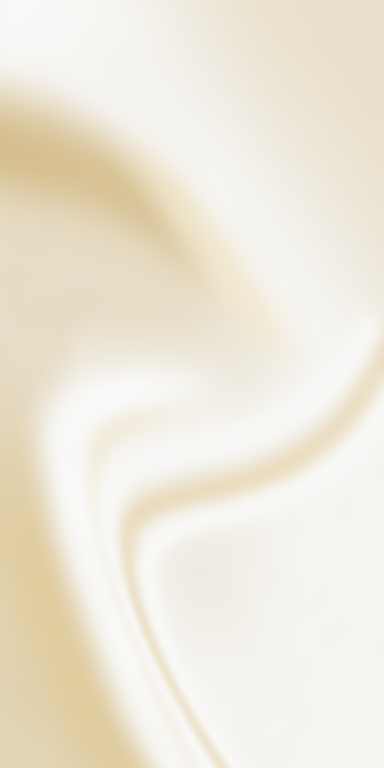
This background is drawn by a Shadertoy shader. Its source:

```glsl
// Folds of cream and gold silk in soft light.
// Parabolas bound the broad shaded areas; pairs of cubic curves carry the
// narrow folds, each shaded by a Gaussian of its distance to the curve.

float segmentDistance(vec2 p, vec2 a, vec2 b) {
    vec2 ab = b - a;
    return length(p - a - ab * clamp(dot(p - a, ab) / dot(ab, ab), 0.0, 1.0));
}

vec2 cubic(vec2 a, vec2 b, vec2 c, vec2 d, float t) {
    float s = 1.0 - t;
    return s * s * s * a + 3.0 * s * s * t * b + 3.0 * s * t * t * c + t * t * t * d;
}

// Distance to two cubic curves that meet at the bend
float foldDistance(vec2 p, vec2 a, vec2 b, vec2 c, vec2 bend, vec2 e, vec2 f, vec2 g) {
    const int STEPS = 20;
    float dist = 10.0;
    vec2 upper = a, lower = bend;
    for (int i = 1; i <= STEPS; i++) {
        float t = float(i) / float(STEPS);
        vec2 nextUpper = cubic(a, b, c, bend, t);
        vec2 nextLower = cubic(bend, e, f, g, t);
        dist = min(dist, segmentDistance(p, upper, nextUpper));
        dist = min(dist, segmentDistance(p, lower, nextLower));
        upper = nextUpper;
        lower = nextLower;
    }
    return dist;
}

float glow(float d, float width) {
    return exp(-d * d / (width * width));
}

float blob(vec2 p, vec2 center, vec2 size) {
    vec2 q = (p - center) / size;
    return exp(-dot(q, q));
}

// Layered sines that mottle the cloth
float mottle(vec2 p) {
    float sum = 0.0, amp = 0.5;
    for (int i = 0; i < 4; i++) {
        p = mat2(0.8, 0.6, -0.6, 0.8) * p * 1.7 + 1.3;
        sum += amp * sin(p.x + 1.5 * sin(p.y)) * cos(p.y);
        amp *= 0.6;
    }
    return sum;
}

void mainImage(out vec4 fragColor, in vec2 fragCoord) {
    vec2 p = fragCoord / iResolution.xy * vec2(1.0, 2.0);
    float cloth = mottle(p * 5.0);
    vec3 white = vec3(0.975, 0.975, 0.97);
    vec3 cream = vec3(0.945, 0.915, 0.84);
    vec3 beige = vec3(0.905, 0.865, 0.78);
    vec3 gold = vec3(0.875, 0.79, 0.60);
    vec3 color = vec3(0.96, 0.956, 0.944);

    // Signed distance above the upper drape's edge
    float edge = 1.78 - 0.195 * p.x - 1.026 * p.x * p.x;
    float drape = (p.y - edge) / length(vec2(1.0, 0.195 + 2.05 * p.x));

    // Beige cloth at the upper right, white light at the upper left
    float corner = smoothstep(0.08, 0.48, drape + 0.02 * cloth) * smoothstep(0.05, 0.75, p.x);
    color = mix(color, vec3(0.915, 0.877, 0.80), corner * smoothstep(0.85, 1.25, p.y));
    color = mix(color, white, 0.9 * blob(p, vec2(0.02, 1.96), vec2(0.3, 0.14)));

    // Shaded hollow under the drape, darkest along its edge
    float inside = smoothstep(0.07, -0.09, drape);
    float hollowEnd = smoothstep(0.96, 1.2, p.y + 0.25 * smoothstep(0.25, 0.0, p.x) + 0.02 * cloth);
    color = mix(color, beige, inside * hollowEnd * (1.0 - 0.55 * smoothstep(0.45, 0.7, p.x)));
    float depth = drape + mix(0.16, 0.05, smoothstep(0.0, 0.5, p.x));
    float shade = glow(depth, mix(0.12, 0.07, smoothstep(0.0, 0.5, p.x)));
    shade *= smoothstep(0.68, 0.35, p.x) * smoothstep(1.15, 1.35, p.y);
    color = mix(color, vec3(0.83, 0.73, 0.53), shade * (0.9 - 0.35 * p.x));
    color = mix(color, vec3(0.95, 0.91, 0.80),
        0.7 * glow(drape + 0.01, 0.06) * smoothstep(0.25, 0.5, p.x) * smoothstep(1.0, 1.2, p.y));

    // Golden cloth left of the long fold
    float side = 0.47 - 0.55 * p.y + 0.25 * p.y * p.y - p.x + 0.008 * cloth;
    float lowerLeft = smoothstep(0.02, 0.15, side) * smoothstep(1.12, 0.8, p.y);
    color = mix(color, vec3(0.885, 0.83, 0.71), lowerLeft);
    color = mix(color, gold, 0.8 * lowerLeft * glow(side - 0.16, 0.12) * smoothstep(0.95, 0.5, p.y));

    // Faint hollows in the pale cloth
    color = mix(color, beige, 0.35 * blob(p, vec2(0.54, 0.52), vec2(0.16, 0.2)));
    color = mix(color, beige, 0.35 * blob(p, vec2(0.6, 1.03), vec2(0.14, 0.12)));

    // Narrow folds, from the outermost to the innermost
    float spread = smoothstep(0.35, 0.85, p.y);
    float fadeRight = smoothstep(0.64, 0.3, p.x);
    float d = foldDistance(p, vec2(0.62, 0.93), vec2(0.42, 0.93), vec2(0.24, 0.93),
        vec2(0.235, 0.76), vec2(0.22, 0.55), vec2(0.37, 0.25), vec2(0.525, -0.04));
    color = mix(color, cream, 0.85 * glow(d, mix(0.03, 0.045, spread)) * fadeRight);

    d = foldDistance(p, vec2(0.58, 1.0), vec2(0.36, 0.99), vec2(0.19, 0.99),
        vec2(0.185, 0.84), vec2(0.18, 0.62), vec2(0.32, 0.32), vec2(0.485, -0.04));
    color = mix(color, white, glow(d, mix(0.032, 0.05, spread)) * fadeRight);

    d = foldDistance(p, vec2(1.02, 1.12), vec2(0.84, 0.60), vec2(0.36, 0.80),
        vec2(0.325, 0.60), vec2(0.32, 0.42), vec2(0.44, 0.22), vec2(0.615, -0.04));
    color = mix(color, vec3(0.91, 0.85, 0.72), 0.9 * glow(d, mix(0.024, 0.05, spread)));

    d = foldDistance(p, vec2(0.96, 1.14), vec2(0.72, 0.72), vec2(0.31, 0.90),
        vec2(0.285, 0.70), vec2(0.26, 0.5), vec2(0.42, 0.2), vec2(0.565, -0.04));
    color = mix(color, white, 0.85 * glow(d, mix(0.017, 0.045, spread)));

    d = foldDistance(p, vec2(1.03, 0.98), vec2(0.80, 0.55), vec2(0.42, 0.74),
        vec2(0.385, 0.52), vec2(0.39, 0.36), vec2(0.50, 0.16), vec2(0.645, -0.04));
    color = mix(color, white, 0.9 * glow(d, mix(0.024, 0.045, spread)));

    fragColor = vec4(color + 0.006 * cloth * vec3(0.7, 0.9, 1.2), 1.0);
}
```
